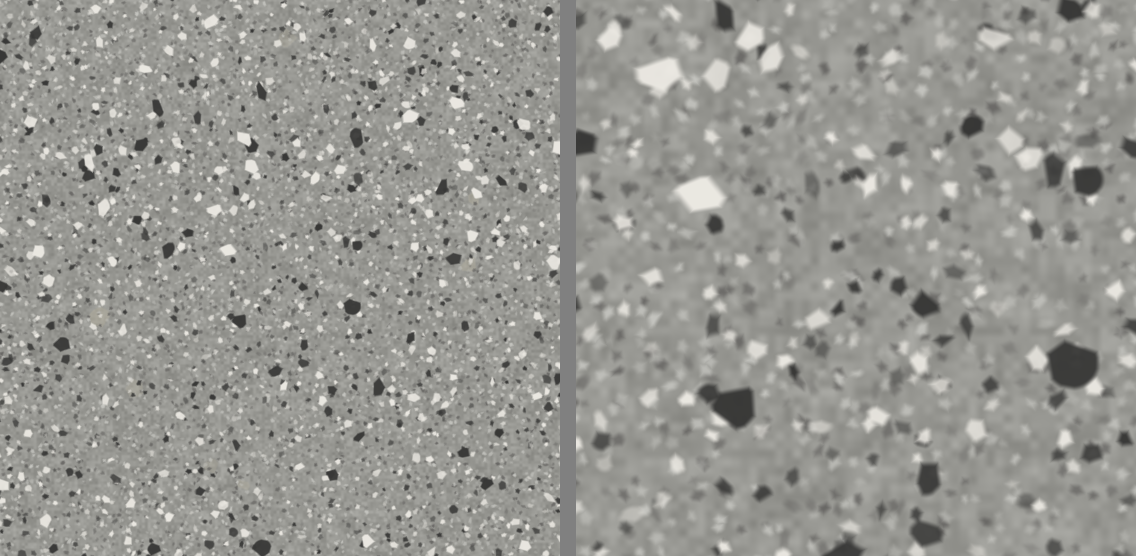
Left: the whole. Right: its middle third, enlarged.
Write a Shadertoy shader that draws this texture.

```glsl
// Grey terrazzo-like solid surface with scattered dark and white angular chips.

const vec3 BASE = vec3(0.594, 0.594, 0.574);
const vec3 DARK = vec3(0.215, 0.215, 0.21);
const vec3 WHITE = vec3(0.92, 0.91, 0.885);
const vec3 CREAM = vec3(0.72, 0.70, 0.63);
const vec3 FAINT_DARK = vec3(0.41, 0.405, 0.395);
const vec3 FAINT_LIGHT = vec3(0.765, 0.765, 0.745);

// Chip layers: cells per canvas height, filled share, radius, least opacity
const vec4 CREAM_SPOTS = vec4(12.0, 0.06, 0.0130, 0.3);
const vec4 FINE_DARK   = vec4(80.0, 0.36, 0.0027, 0.3);
const vec4 FINE_LIGHT  = vec4(82.0, 0.44, 0.0027, 0.3);
const vec4 SMALL_DARK  = vec4(44.0, 0.32, 0.0040, 0.4);
const vec4 SMALL_WHITE = vec4(50.0, 0.34, 0.0036, 0.4);
const vec4 MID_DARK    = vec4(24.0, 0.23, 0.0066, 0.7);
const vec4 MID_WHITE   = vec4(25.0, 0.27, 0.0062, 0.7);
const vec4 BIG_DARK    = vec4(16.0, 0.10, 0.0105, 0.9);
const vec4 BIG_WHITE   = vec4(15.0, 0.15, 0.0098, 0.9);

const float EDGE_SOFTNESS = 0.0021;
const float GRAIN = 0.045;
const float MOTTLE = 0.030;
const float TAU = 6.28319;
const int CHIP_SIDES = 5;

// Integer hash giving three values from 0 to 1
vec3 hash3(vec2 cell, int seed) {
    uvec3 v = uvec3(ivec3(ivec2(cell), seed));
    v = v * 1664525u + 1013904223u;
    v.x += v.y * v.z;
    v.y += v.z * v.x;
    v.z += v.x * v.y;
    v ^= v >> 16u;
    v.x += v.y * v.z;
    v.y += v.z * v.x;
    v.z += v.x * v.y;
    return vec3(v >> 8u) / 16777216.0;
}

float valueNoise(vec2 p, int seed) {
    vec2 i = floor(p), f = fract(p);
    f = f * f * (3.0 - 2.0 * f);
    float low = mix(hash3(i, seed).x, hash3(i + vec2(1, 0), seed).x, f.x);
    float high = mix(hash3(i + vec2(0, 1), seed).x, hash3(i + vec2(1, 1), seed).x, f.x);
    return mix(low, high, f.y) * 2.0 - 1.0;
}

// Distance to an irregular, stretched polygon
float chipDistance(vec2 p, float radius, vec2 cell, int seed) {
    vec3 shape = hash3(cell, seed + 1);
    float turn = shape.x * TAU;
    float stretch = mix(1.0, 1.45, shape.y * shape.y);
    p = mat2(cos(turn), -sin(turn), sin(turn), cos(turn)) * p;
    p *= vec2(1.0 / stretch, sqrt(stretch));
    float d = -radius;
    for (int k = 0; k < CHIP_SIDES; k++) {
        vec3 side = hash3(cell, seed + 2 + k);
        float angle = (float(k) + 0.6 * (side.x - 0.5)) * TAU / float(CHIP_SIDES);
        float reach = radius * mix(0.65, 1.15, side.y);
        d = max(d, dot(p, vec2(cos(angle), sin(angle))) - reach);
    }
    // Round off the corners
    return max(d, length(p) - radius * 1.15);
}

// Coverage of one layer; chips reach less than half a cell
float chips(vec2 p, vec4 layer, int seed) {
    float soft = max(EDGE_SOFTNESS, 0.7 / iResolution.y);
    vec2 corner = floor(p * layer.x - 0.5);
    float coverage = 0.0;
    for (int y = 0; y < 2; y++)
    for (int x = 0; x < 2; x++) {
        vec2 cell = corner + vec2(x, y);
        vec3 chance = hash3(cell, seed);
        if (chance.z > layer.y) continue;
        vec3 look = hash3(cell, seed + 9);
        float radius = layer.z * mix(0.7, 1.3, look.x);
        vec2 center = (cell + chance.xy) / layer.x;
        float d = chipDistance(p - center, radius, cell, seed);
        float opacity = mix(layer.w, 1.0, look.y);
        coverage = max(coverage, opacity * smoothstep(soft, -soft, d));
    }
    return coverage;
}

void mainImage(out vec4 fragColor, in vec2 fragCoord) {
    vec2 p = fragCoord / iResolution.y;

    // Cloudy grey binder
    vec3 color = BASE;
    color += GRAIN * valueNoise(p * 190.0, 300);
    color += MOTTLE * valueNoise(p * 65.0, 301);

    // Faint specks below the surface
    color = mix(color, CREAM, 0.6 * chips(p, CREAM_SPOTS, 10));
    color = mix(color, FAINT_DARK, chips(p, FINE_DARK, 30));
    color = mix(color, FAINT_LIGHT, chips(p, FINE_LIGHT, 50));

    // Clear chips, small to large
    color = mix(color, DARK, chips(p, SMALL_DARK, 70));
    color = mix(color, WHITE, chips(p, SMALL_WHITE, 90));
    color = mix(color, DARK, chips(p, MID_DARK, 110));
    color = mix(color, WHITE, chips(p, MID_WHITE, 130));
    color = mix(color, DARK, chips(p, BIG_DARK, 150));
    color = mix(color, WHITE, chips(p, BIG_WHITE, 170));

    fragColor = vec4(color, 1.0);
}
```
